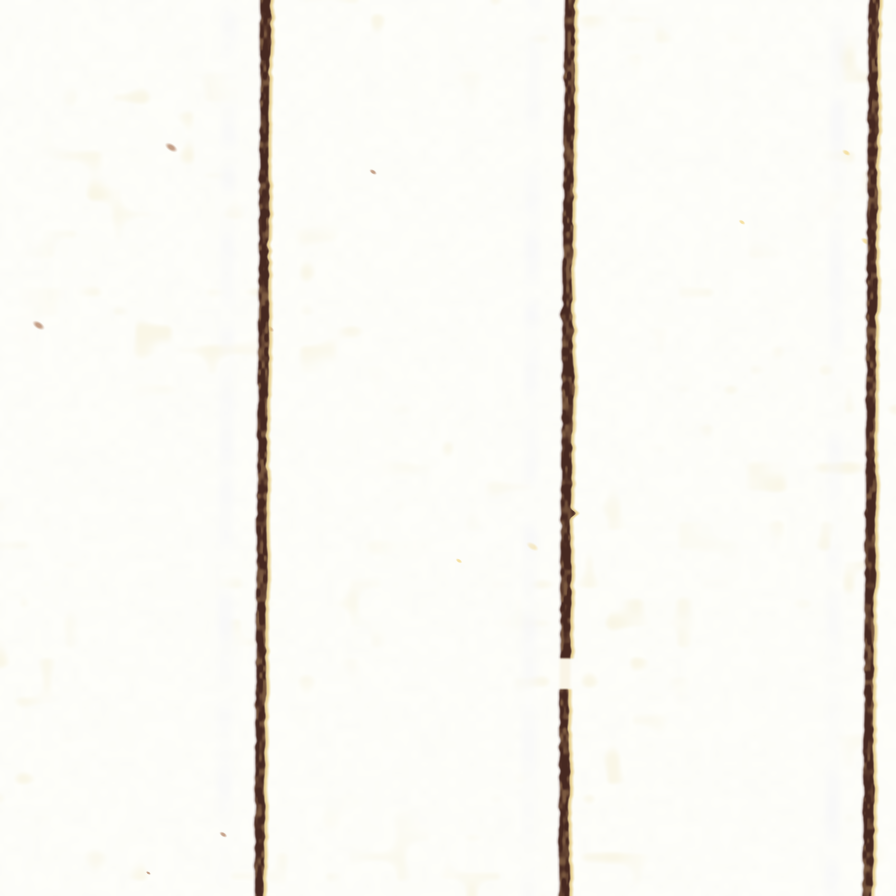
Give the GLSL for this pattern, as a three.js fragment shader.

```glsl
// Three thin, slightly leaning brown ink rules on warm white paper.
// Repeated columns get noisy edges, a yellow fringe and one worn break;
// the paper carries faint mottling, ghost bands and hashed specks.
varying vec2 vUv;

float hash(vec2 p) {
  return fract(sin(dot(p, vec2(127.1, 311.7))) * 43758.5453);
}

float noise(vec2 p) {
  vec2 i = floor(p), f = fract(p);
  f = f * f * (3.0 - 2.0 * f);
  return mix(mix(hash(i), hash(i + vec2(1.0, 0.0)), f.x),
             mix(hash(i + vec2(0.0, 1.0)), hash(i + 1.0), f.x), f.y);
}

// Soft-edged vertical stroke: 1 inside the half width, 0 outside.
float stroke(float x, float halfWidth, float blur) {
  return 1.0 - smoothstep(halfWidth - blur, halfWidth + blur, abs(x));
}

// Small bump on the rule's edge, centred at height y0.
float bump(float y, float y0, float size) {
  float t = (y - y0) / size;
  return exp(-t * t);
}

vec3 paper(vec2 uv) {
  vec3 color = vec3(0.993, 0.993, 0.976);
  float grain = noise(uv * 95.0) - 0.5;
  color += 0.008 * grain;
  float stain = smoothstep(0.72, 1.0, noise(uv * vec2(38.0, 46.0)))
              * smoothstep(0.35, 0.75, noise(uv * 6.0 + 9.0));
  return mix(color, vec3(0.97, 0.95, 0.86), 0.6 * stain);
}

// Rare ochre or brown flecks, at most one in each cell of a grid.
vec3 addSpecks(vec3 color, vec2 uv) {
  vec2 cell = floor(uv * 9.0);
  float pick = hash(cell + 4.3);
  vec2 center = 0.2 + 0.6 * vec2(hash(cell + 11.7), hash(cell + 23.1));
  vec2 d = (fract(uv * 9.0) - center) / 9.0;
  d.y += 0.4 * d.x;
  float radius = mix(0.002, 0.006, hash(cell + 31.9));
  float fleck = 1.0 - smoothstep(0.3 * radius, 1.2 * radius, length(d * vec2(0.8, 1.2)));
  vec3 tint = mix(vec3(0.95, 0.84, 0.52), vec3(0.69, 0.50, 0.38), step(0.92, pick));
  return mix(color, tint, 0.75 * fleck * step(0.84, pick));
}

void main() {
  // Column repeat, leaning right toward the top.
  float column = (vUv.x - 0.2895 - 0.0068 * vUv.y) / 0.3395;
  float id = floor(column + 0.5);
  float x = (column - id) * 0.3395;
  float y = vUv.y;
  float middle = 1.0 - step(0.5, abs(id - 1.0));

  vec3 color = addSpecks(paper(vUv), vUv);

  // Pale ghost band to the left of each rule.
  float ghost = stroke(x + 0.040, 0.008, 0.006) * noise(vec2(id * 7.0, y * 40.0));
  color = mix(color, vec3(0.965, 0.965, 0.975), 0.6 * ghost);

  // Uneven rule: wandering centre, ragged width, nicks on the middle one.
  float coarse = noise(vec2(id * 17.0 + 3.0, y * 22.0)) - 0.5;
  float fine = noise(vec2(id * 29.0 + 8.0, y * 110.0)) - 0.5;
  float side = noise(vec2(id * 13.0 + step(0.0, x) * 5.0, y * 150.0)) - 0.5;
  float wobble = 0.0012 * coarse + 0.0010 * fine;
  float halfWidth = 0.0052 + 0.0012 * coarse + 0.0018 * side;
  float nicks = 0.003 * bump(y, 0.63, 0.006) + 0.002 * bump(y, 0.575, 0.018)
              + 0.006 * bump(y, 0.427, 0.004);
  halfWidth += middle * nicks * step(0.0, x);
  halfWidth += middle * 0.003 * bump(y, 0.648, 0.005) * step(x, 0.0);

  // Gap worn through the middle rule.
  float gap = middle * stroke(y - 0.248 - 0.002 * fine, 0.0165, 0.002);
  float present = 1.0 - gap;

  // Yellow fringe on the right and mauve-grey halo on the left.
  float fringe = stroke(x - wobble - 0.0030, halfWidth + 0.0006, 0.0024);
  float halo = stroke(x - wobble + 0.0008, halfWidth + 0.0006, 0.0020);
  color = mix(color, vec3(0.90, 0.79, 0.48), 0.8 * fringe * present);
  color = mix(color, vec3(0.69, 0.62, 0.62), 0.65 * halo * present);

  // Ink core with lighter, browner patches.
  float patchy = noise(vec2(x * 260.0 + id * 41.0, y * 130.0));
  vec3 ink = mix(vec3(0.28, 0.16, 0.13), vec3(0.48, 0.35, 0.25),
                 smoothstep(0.35, 1.0, patchy));
  color = mix(color, ink, stroke(x - wobble, halfWidth, 0.0014) * present);

  // Faint trace of ink left in the gap.
  color = mix(color, vec3(0.97, 0.94, 0.86), 0.6 * gap * stroke(x, 0.006, 0.003));

  gl_FragColor = vec4(color, 1.0);
}
```
